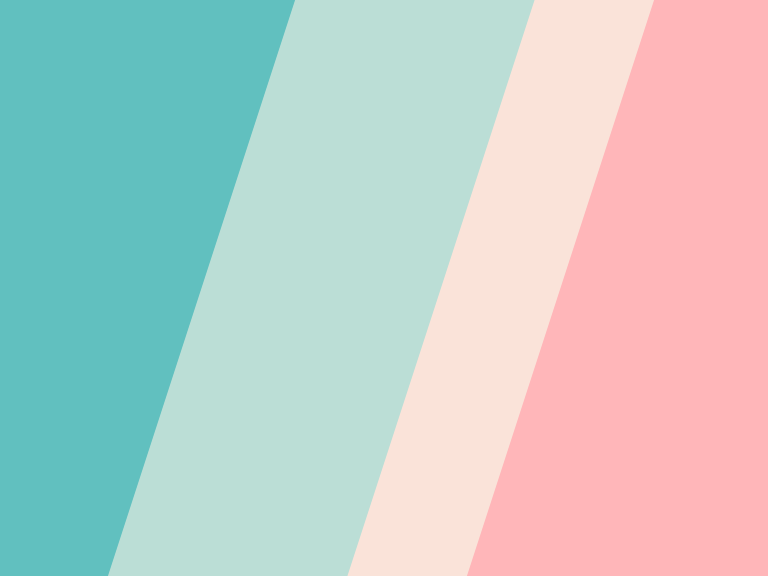
A Shadertoy shader for this background:

```glsl
// Soft step across a band edge, one pixel wide
float edgeMask(float position, float edge, float pixel) {
    return smoothstep(-0.5 * pixel, 0.5 * pixel, position - edge);
}

void mainImage(out vec4 fragColor, in vec2 fragCoord) {
    // Centred coordinates, in canvas heights
    vec2 uv = (fragCoord - 0.5 * iResolution.xy) / iResolution.y;
    float pixel = 1.25 / iResolution.y;

    // Distance along the normal of the slanted bands
    float tilt = radians(18.0);
    float across = dot(uv, vec2(cos(tilt), -sin(tilt)));

    vec3 teal  = vec3(0.380, 0.753, 0.749);
    vec3 mint  = vec3(0.733, 0.871, 0.839);
    vec3 cream = vec3(0.980, 0.890, 0.851);
    vec3 pink  = vec3(1.000, 0.714, 0.725);

    // Bands from left to right
    vec3 color = teal;
    color = mix(color, mint,  edgeMask(across, -0.3013, pixel));
    color = mix(color, cream, edgeMask(across,  0.0941, pixel));
    color = mix(color, pink,  edgeMask(across,  0.2914, pixel));

    fragColor = vec4(color, 1.0);
}
```
